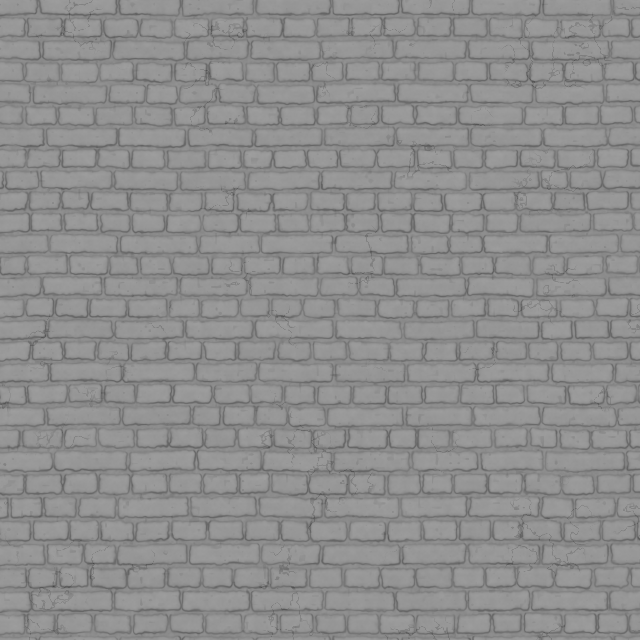
This texture map is drawn by a WebGL 1 fragment shader. Its source:

```glsl
precision highp float;
// Weathered grey painted brick wall: alternating courses of long and short bricks.

uniform vec2 u_resolution;

const float COURSES = 29.0;
const float LONG_BRICKS = 9.0;
const vec3 FACE = vec3(0.594);
const vec3 MORTAR = vec3(0.552);
const vec3 CREASE = vec3(0.40);

float hash(vec2 p) {
  return fract(sin(dot(p, vec2(127.1, 311.7))) * 43758.545);
}

float noise(vec2 p) {
  vec2 i = floor(p);
  vec2 f = fract(p);
  f = f * f * (3.0 - 2.0 * f);
  return mix(mix(hash(i), hash(i + vec2(1.0, 0.0)), f.x),
             mix(hash(i + vec2(0.0, 1.0)), hash(i + vec2(1.0)), f.x), f.y);
}

float fbm(vec2 p) {
  float sum = 0.0;
  float amp = 0.5;
  for (int i = 0; i < 4; i++) {
    sum += amp * noise(p);
    p = p * 2.07 + 13.7;
    amp *= 0.5;
  }
  return sum;
}

float roundBox(vec2 p, vec2 halfSize, float radius) {
  vec2 q = abs(p) - halfSize + radius;
  return length(max(q, 0.0)) + min(max(q.x, q.y), 0.0) - radius;
}

// Course coordinate counted downward, with slightly uneven course heights.
float courseCoord(float down) {
  float squeeze = smoothstep(0.1, 0.66, down) * (1.0 - smoothstep(0.66, 1.0, down));
  return down * COURSES + 0.245 + 0.4 * squeeze;
}

// 1 for courses of short bricks, 0 for long; the alternation flips at course 10.
float isShortCourse(float course) {
  return mod(course + step(9.5, course), 2.0);
}

float joint(float k, float course) {
  return k + 0.16 * (hash(vec2(mod(k, LONG_BRICKS), course + 37.0)) - 0.5);
}

// Left and right ends of the brick at u; some long bricks split in half.
vec2 brickSpan(float u, float course, float splitChance) {
  float k = floor(u);
  k += step(joint(k + 1.0, course), u) - step(u, joint(k, course));
  vec2 span = vec2(joint(k, course), joint(k + 1.0, course));
  vec2 id = vec2(mod(k, LONG_BRICKS), course);
  float middle = mix(span.x, span.y, 0.5 + 0.1 * (hash(id + 5.3) - 0.5));
  if (hash(id + 71.9) < splitChance) {
    if (u < middle) span.y = middle;
    else span.x = middle;
  }
  return span;
}

// Thin broken cracks, limited to scattered patches.
float cracks(vec2 p) {
  float vein = abs(fbm(p * 1.1 + 41.0) - 0.47);
  float patches = smoothstep(0.60, 0.74, noise(p * 0.55 + 19.0));
  return (1.0 - smoothstep(0.004, 0.022, vein)) * patches;
}

void main() {
  vec2 uv = gl_FragCoord.xy / u_resolution;
  vec2 p = uv * COURSES;
  float pixel = COURSES / min(u_resolution.x, u_resolution.y);

  // Course and brick layout
  float t = courseCoord(1.0 - uv.y) + 0.10 * (noise(p * vec2(0.5, 0.2)) - 0.5);
  float course = mod(floor(t), COURSES);
  float shortCourse = isShortCourse(course);
  float shift = mix(0.62, 0.40, shortCourse) + 0.22 * (hash(vec2(course, 8.1)) - 0.5);
  float u = uv.x * LONG_BRICKS - shift + 0.025 * (noise(p * 1.4 + 7.0) - 0.5);
  vec2 span = brickSpan(u, course, mix(0.14, 0.96, shortCourse));

  // Rounded brick outline with ragged edges
  float unit = COURSES / LONG_BRICKS;
  vec2 local = vec2((u - 0.5 * (span.x + span.y)) * unit, 0.5 - fract(t));
  vec2 halfSize = vec2(0.5 * (span.y - span.x) * unit - 0.075, 0.395);
  float ragged = 0.09 * (noise(p * 2.6) - 0.5) + 0.06 * (noise(p * 7.0) - 0.5);
  float d = roundBox(local, halfSize, 0.13) + ragged;

  // Face and mortar
  float tone = hash(vec2(floor(span.x * 40.0 + 0.5), course)) - 0.5;
  float grain = fbm(p * 3.0) - 0.47;
  float fine = noise(p * 11.0) - 0.5;
  vec3 face = FACE + 0.014 * tone + 0.035 * grain + 0.010 * fine;
  face -= 0.032 * smoothstep(-0.20, 0.0, d);
  face += 0.014 * smoothstep(0.05, 0.35, local.y) * smoothstep(0.0, -0.10, d);
  vec3 mortar = MORTAR + 0.06 * grain + 0.025 * fine;
  vec3 color = mix(mortar, face, 1.0 - smoothstep(-pixel, pixel, d));

  // Dark creases, deepest below and beside each brick
  float width = max(0.048, 0.8 * pixel);
  float below = 1.0 - smoothstep(-0.30, 0.34, local.y);
  float beside = smoothstep(-0.12, 0.0, abs(local.x) - halfSize.x);
  float depth = mix(0.28, 0.85, max(below, 0.85 * beside));
  depth *= 0.45 + 0.85 * noise(p * 1.7 + 3.0);
  float offset = (d - 0.015) / width;
  color = mix(color, CREASE, clamp(depth, 0.0, 1.0) * exp(-offset * offset));

  // Cracks and small pits
  color -= 0.085 * cracks(p);
  color -= 0.06 * smoothstep(0.80, 0.95, noise(p * 5.0 + 23.0)) * noise(p * 0.8 + 31.0);

  gl_FragColor = vec4(color, 1.0);
}
```
